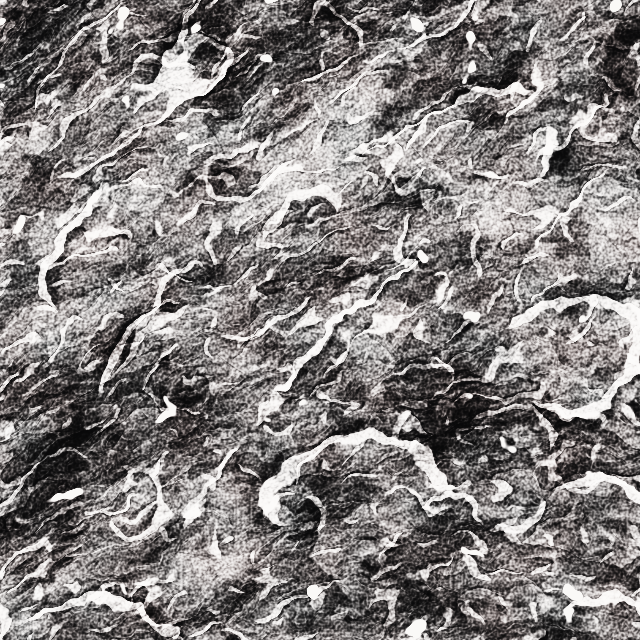
This texture is drawn by a WebGL 1 fragment shader. Its source:

```glsl
precision highp float;
// Rugged rock seen from far above: pale slabs, dark hollows and bright winding veins.
// Gradient noise is stretched along a bending flow, cut by sharp scarps, lit as relief,
// and all layers are summed into one exposure that a logistic curve turns into greys.
uniform vec2 u_resolution;

const vec3 SHADOW_COLOR = vec3(0.03, 0.03, 0.033);
const vec3 SNOW_COLOR = vec3(0.99, 0.985, 0.98);
const vec3 WARM_TINT = vec3(0.012, -0.006, -0.008);
const float EXPOSURE = -0.26;
const float CONTRAST = 1.35;
const vec2 REGION_SCALE = vec2(3.4, 6.0);
const vec2 HOLLOW_SCALE = vec2(7.0, 13.0);
const vec2 FLAKE_SCALE = vec2(13.0, 30.0);
const vec2 STREAK_SCALE = vec2(24.0, 110.0);
const vec2 LAKE_SCALE = vec2(13.0, 19.0);
const float GRAIN_SCALE = 235.0;
const vec2 TO_LIGHT = vec2(-0.0012, 0.0023);
const float REGION_GAIN = 1.9;
const float RELIEF_GAIN = 2.0;
const float CREST_GAIN = 1.1;
const float CREST_MEAN = 0.53;
const float HOLLOW_GAIN = 1.0;
const float STREAK_GAIN = 0.9;
const float GRAIN_GAIN = 1.9;

// Unit gradient at a lattice corner.
vec2 cornerGradient(vec2 cell) {
  vec3 h = fract(cell.xyx * vec3(0.1031, 0.1030, 0.0973));
  h += dot(h, h.yzx + 33.33);
  float angle = 6.2832 * fract((h.x + h.y) * h.z);
  return vec2(cos(angle), sin(angle));
}

float noise(vec2 p) {
  vec2 cell = floor(p), f = p - cell, right = vec2(1.0, 0.0);
  vec2 u = f * f * f * (f * (f * 6.0 - 15.0) + 10.0);
  float a = dot(cornerGradient(cell), f);
  float b = dot(cornerGradient(cell + right), f - right);
  float c = dot(cornerGradient(cell + right.yx), f - right.yx);
  float d = dot(cornerGradient(cell + 1.0), f - 1.0);
  return mix(mix(a, b, u.x), mix(c, d, u.x), u.y);
}

vec2 noise2(vec2 p) {
  return vec2(noise(p), noise(p + vec2(41.3, 87.1)));
}

float fbm(vec2 p) {
  float sum = 0.0, amp = 1.0;
  for (int i = 0; i < 4; i++) {
    sum += amp * noise(p);
    p = p * 2.03 + 13.7;
    amp *= 0.55;
  }
  return sum;
}

// Sharp crests along the flow; finer ones are rounder and bent by the coarser ones.
float crests(vec2 q) {
  float sum = 0.0, amp = 0.5;
  vec2 s = q * FLAKE_SCALE;
  for (int i = 0; i < 4; i++) {
    float n = noise(s);
    sum += amp * (1.0 - 3.0 * abs(n));
    s = s * vec2(2.2, 1.8) + vec2(17.3, 5.9) + 0.7 * n;
    amp *= 0.62;
  }
  return sum;
}

// Broken edge: bright rim on one side, shadow on the other, fading away from it.
float scarp(vec2 q, vec2 scale) {
  float n = noise(q * scale);
  float edge = 0.0012 * scale.y;
  float side = 2.0 * smoothstep(-edge, edge, n) - 1.0;
  float present = smoothstep(-0.12, 0.12, noise(q * scale * 0.6 + 19.0));
  return present * side * exp(-9.0 * abs(n));
}

// Bright winding line of varying width, with a dark bank on one side.
float vein(vec2 q, vec2 scale, float width) {
  float n = noise(q * scale);
  float w = width * smoothstep(-0.12, 0.25, noise(q * scale * 1.9 + 31.0));
  float soft = 0.0018 * scale.y;
  float core = 1.0 - smoothstep(w, w + soft, abs(n));
  float bank = 1.0 - smoothstep(w, 2.0 * w + soft, abs(n + 1.5 * w));
  return smoothstep(0.0, 0.4 * width, w) * (2.6 * core - 1.1 * bank * (1.0 - core));
}

float spot(vec2 p, vec2 centre, float radius) {
  vec2 d = (p - centre) / radius;
  return exp(-dot(d, d));
}

void main() {
  vec2 p = gl_FragCoord.xy / u_resolution.y;
  // Flow rises on the left and levels out at lower right.
  vec2 q = vec2(p.x, p.y - p.x * (0.5 - 0.32 * p.x * (1.0 - 0.6 * p.y))) + 3.0;
  q += 0.022 * noise2(p * 6.0) + 0.010 * noise2(p * 25.0 + 9.0) + 0.004 * noise2(p * 70.0);

  // Broad layout: a pale belt above the middle, a pale foot, a dark corner.
  float belt = (p.y - 0.68) / 0.17;
  float layout = 0.8 * exp(-belt * belt) + 0.9 * spot(p, vec2(0.40, 0.07), 0.13)
    + 0.6 * spot(p, vec2(0.08, 0.02), 0.11) - 0.6 * spot(p, vec2(0.08, 0.92), 0.17);
  float broad = layout + REGION_GAIN * fbm(q * REGION_SCALE);
  float slab = smoothstep(0.1, 0.9, broad);

  // Relief lit from the upper left, softer on the slabs, which carry thin cracks.
  float height = crests(q);
  float relief = RELIEF_GAIN * (height - crests(q + TO_LIGHT)) + CREST_GAIN * (height - CREST_MEAN);
  relief += 1.0 * scarp(q, vec2(7.0, 15.0)) + 1.1 * scarp(q + 5.0, vec2(15.0, 31.0))
    + 0.9 * scarp(q + 9.0, vec2(34.0, 62.0));
  float crack = 1.0 - smoothstep(0.0, 0.035, abs(noise(vec2(p.x - p.y, p.x * 0.7 + p.y) * vec2(5.0, 11.0))));
  float hollow = smoothstep(0.13, 0.18, noise(q * HOLLOW_SCALE + 50.0) + 0.16 * noise(q * 50.0));
  float texture = STREAK_GAIN * noise(q * STREAK_SCALE)
    + GRAIN_GAIN * (noise(p * GRAIN_SCALE) + 0.5 * noise(p * 0.5 * GRAIN_SCALE + 7.0));

  vec2 meander = q + 0.016 * noise2(p * 16.0 + 70.0) + 0.007 * noise2(p * 45.0);
  float veins = vein(meander, vec2(2.6, 4.0), 0.022) + 0.8 * vein(meander + 8.0, vec2(6.0, 9.0), 0.03)
    + 0.7 * vein(meander + 4.0, vec2(12.0, 19.0), 0.045);

  float light = EXPOSURE + broad + relief * mix(1.0, 0.65, slab) + texture
    - HOLLOW_GAIN * hollow - 0.8 * slab * crack + veins;
  float tone = 1.0 / (1.0 + exp(-CONTRAST * light));

  // Small crisp snow lakes with ragged shores.
  float lake = noise(q * LAKE_SCALE + 23.0) + 0.2 * noise(p * 48.0);
  tone = mix(tone, 0.99, smoothstep(0.45, 0.48, lake));
  vec3 color = mix(SHADOW_COLOR, SNOW_COLOR, tone);
  color += WARM_TINT * (4.0 * tone * (1.0 - tone)) * (1.0 + 2.0 * noise(p * 12.0 + 5.0));
  gl_FragColor = vec4(color, 1.0);
}
```
